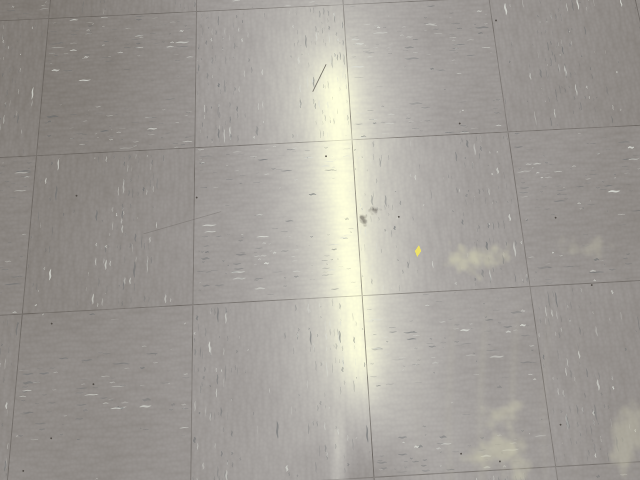
Give the GLSL for this texture, as a WebGL 1 fragment shader.

```glsl
precision highp float;
// Worn grey vinyl floor tiles in slight perspective, with a long window glare.
uniform vec2 u_resolution;

const vec3 VINYL = vec3(0.575, 0.557, 0.542);
const vec3 SEAM = vec3(0.30, 0.28, 0.26);
const vec3 PALE_CHIP = vec3(0.86, 0.87, 0.84);
const vec3 DARK_CHIP = vec3(0.36, 0.38, 0.39);
const vec3 WAX = vec3(0.80, 0.79, 0.69);
const vec3 YELLOW = vec3(0.93, 0.88, 0.42);
const vec3 DIRT = vec3(0.27, 0.25, 0.23);

float hash(vec2 p) {
  return fract(sin(dot(p, vec2(127.1, 311.7))) * 43758.545);
}

vec2 hash2(vec2 p) {
  return vec2(hash(p), hash(p + 41.3));
}

float bell(float d, float width) {
  return exp(-d * d / (width * width));
}

// Distance to the nearest scattered point.
float cellular(vec2 p) {
  vec2 id = floor(p);
  float nearest = 2.0;
  for (int j = -1; j <= 1; j++) {
    for (int i = -1; i <= 1; i++) {
      vec2 cell = id + vec2(float(i), float(j));
      nearest = min(nearest, length(cell + hash2(cell) - p));
    }
  }
  return nearest;
}

// Slow cloudy variation from layered, bent sines.
float clouds(vec2 p) {
  float sum = 0.0, amp = 0.5;
  for (int i = 0; i < 4; i++) {
    p = mat2(0.8, 0.6, -0.6, 0.8) * p * 1.7 + 1.3;
    sum += amp * sin(p.x + 1.4 * sin(p.y)) * sin(p.y * 0.9 + 0.7);
    amp *= 0.6;
  }
  return sum;
}

// Coverage of thin tapered flakes, at most one in each cell; grain.y runs along them.
float flakes(vec2 grain, vec2 cells, float chance, float seed, float pixel) {
  vec2 p = grain * cells, id = floor(p) + seed;
  vec2 centre = 0.35 + 0.3 * hash2(id);
  vec2 size = mix(vec2(0.05, 0.07), vec2(0.17, 0.34), hash2(id + 7.7));
  vec2 d = fract(p) - centre;
  float along = d.y / size.y;
  d.x += 0.35 * size.x * sin(along * 5.0 + seed);
  float edge = abs(d.x) - size.x * (1.0 - along * along);
  float cover = clamp(0.5 - edge / (pixel * cells.x), 0.0, 1.0);
  cover *= 1.0 - smoothstep(0.7, 1.0, abs(along));
  return cover * step(hash(id + 19.1), chance) * (0.35 + 0.65 * hash(id + 3.7));
}

float line(float d, float halfWidth, float pixel) {
  return clamp((halfWidth - abs(d)) / pixel + 0.5, 0.0, 1.0);
}

float scratch(vec2 p, vec2 a, vec2 b, float halfWidth, float pixel) {
  vec2 ab = b - a;
  float t = clamp(dot(p - a, ab) / dot(ab, ab), 0.0, 1.0);
  return line(length(p - a - ab * t), halfWidth, pixel);
}

// Ragged stain, denser in the middle.
float stain(vec2 p, vec2 centre, vec2 radius, float scale) {
  float rough = 0.6 * clouds(p * scale) + 0.5 * cellular(p * scale * 1.5);
  return 1.0 - smoothstep(0.3, 1.1, length((p - centre) / radius) + rough);
}

// Glare strength around its slightly leaning axis.
float glare(vec2 p) {
  float d = p.x - (0.688 + 0.055 * p.y + 0.03 * p.y * p.y) + 0.006 * clouds(p * 9.0);
  float core = smoothstep(0.05, 0.2, p.y) * (1.0 - smoothstep(0.72, 0.9, p.y));
  float halo = smoothstep(-0.12, 0.22, p.y) * (1.0 - smoothstep(0.7, 1.02, p.y));
  float tail = bell(p.x - 0.704, 0.018) * smoothstep(0.83, 0.95, p.y);
  return 0.095 * bell(d, 0.34) + 0.17 * halo * bell(d, 0.13)
       + 0.15 * core * bell(d, 0.046) + 0.10 * tail;
}

void main() {
  // Canvas space: height 1, y pointing down.
  vec2 p = gl_FragCoord.xy / u_resolution;
  p = vec2(p.x * 4.0 / 3.0, 1.0 - p.y);
  float pixel = 1.0 / u_resolution.y;

  // Perspective tile space.
  float span = 0.3047 + 0.0773 * p.y;
  float tilted = p.y + 0.047 * (p.x - 0.406);
  vec2 uv = vec2(p.x - 0.4097 + 0.0122 * p.y, 1.159 * (tilted - 0.0243)) / span;
  vec2 tile = floor(uv);
  vec2 local = fract(uv);
  float turned = mod(tile.x + tile.y, 2.0);
  vec2 grain = mix(local, local.yx, turned) + tile * 13.0;

  // Base tone, light and mottling.
  float light = glare(p) + 0.022 * (hash(tile + 5.0) - 0.5);
  light -= 0.075 * bell(length(p * vec2(1.0, 0.6)), 0.35);
  light -= 0.08 * bell(length(p - vec2(0.76, 1.0)), 0.09);
  light -= 0.03 * smoothstep(1.1, 1.35, p.x) * (1.0 - p.y);
  light += 0.014 * clouds(p * 7.0) + 0.03 * (0.45 - cellular(grain * vec2(38.0, 7.0)));
  light += 0.022 * (0.45 - cellular(p * 130.0));
  vec3 color = VINYL + light * vec3(1.0, 1.04, 1.13 - 0.85 * max(light, 0.0));

  // Chips in the vinyl, gathered in bands along the grain.
  float band = 0.6 + 0.6 * sin(grain.x * 9.0 + 5.0 * hash(tile));
  float chipPixel = pixel / span;
  for (int i = 0; i < 3; i++) {
    float k = float(i);
    vec2 cells = vec2(24.0 + 9.0 * k, 6.0 + 3.0 * k);
    float pale = flakes(grain, cells, 0.09 * band, 3.0 + k * 11.0, chipPixel);
    float dark = flakes(grain, cells, 0.16 * band, 57.0 + k * 11.0, chipPixel);
    color = mix(color, DARK_CHIP, dark * (0.5 - 0.1 * k));
    color = mix(color, PALE_CHIP, pale * (0.85 - 0.2 * k));
  }

  // Seams, uneven in depth.
  vec2 gap = (fract(uv + 0.5) - 0.5) * span;
  float uneven = 0.75 + 0.35 * clouds(p * 25.0);
  float centreSeam = bell(uv.x - 1.0, 0.3);
  float upright = line(gap.x, 0.0009, pixel) * (0.55 + 0.3 * centreSeam * p.y);
  float across = line(gap.y, 0.0009, pixel) * (0.58 - 0.25 * bell(p.x - 0.71, 0.07));
  color = mix(color, SEAM, max(upright, across) * uneven);

  // Wax residue, drips and scuffs.
  float wax = stain(p, vec2(1.0, 0.535), vec2(0.075, 0.045), 24.0);
  wax += 0.7 * stain(p, vec2(1.04, 0.93), vec2(0.07, 0.10), 20.0);
  wax += 0.5 * stain(p, vec2(1.31, 0.92), vec2(0.06, 0.10), 19.0);
  wax += 0.4 * stain(p, vec2(1.23, 0.515), vec2(0.06, 0.03), 22.0);
  float drips = pow(0.5 + 0.5 * sin(p.x * 95.0 + 0.8 * sin(p.y * 9.0)), 6.0);
  wax += 0.16 * drips * bell(p.x - 1.02, 0.14) * smoothstep(0.58, 0.75, p.y);
  color = mix(color, WAX, clamp(wax, 0.0, 1.0) * 0.75);
  float scuff = stain(p, vec2(0.782, 0.437), vec2(0.017, 0.012), 60.0);
  scuff += stain(p, vec2(0.757, 0.461), vec2(0.010, 0.016), 60.0);
  color = mix(color, DIRT, min(scuff, 1.0) * 0.5);
  float scrape = 0.75 * scratch(p, vec2(0.679, 0.135), vec2(0.652, 0.190), 0.0008, pixel);
  scrape += 0.22 * scratch(p, vec2(0.30, 0.487), vec2(0.46, 0.441), 0.0008, pixel);
  color = mix(color, DIRT, scrape);

  // Yellow paint fleck and scattered grit.
  vec2 fleck = abs(p - vec2(0.871 + 0.15 * (0.523 - p.y), 0.523)) / vec2(0.007, 0.013);
  color = mix(color, YELLOW, 1.0 - smoothstep(0.8, 1.1, fleck.x + fleck.y));
  vec2 spot = floor(p * 14.0);
  float grit = length(fract(p * 14.0) - 0.2 - 0.6 * hash2(spot)) / 14.0;
  float dot1 = line(grit, 0.0018, pixel) * step(hash(spot + 9.0), 0.07);
  color = mix(color, DIRT, dot1 * 0.85);

  gl_FragColor = vec4(clamp(color, 0.0, 1.0), 1.0);
}
```
